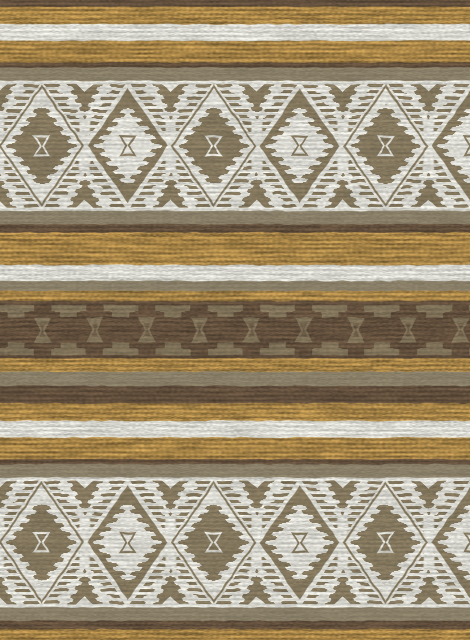
This pattern is drawn by a Shadertoy shader. Its source:

```glsl
const float CLOTH_HEIGHT = 768.0;   // cloth units along the canvas height
const float REPEAT = 476.0;         // height of one stripe sequence
const float TAU = 6.2831853;

// Yarns: colour and roughness
const int DARK = 0, GOLD = 1, WHITE = 2, KHAKI = 3;
const vec4 YARN[4] = vec4[4](
    vec4(0.39, 0.315, 0.24, 0.75), vec4(0.67, 0.53, 0.285, 1.0),
    vec4(0.86, 0.86, 0.83, 0.5), vec4(0.54, 0.50, 0.41, 0.25));

// Stripe sequence: where each stripe starts and its yarn
const int STRIPES = 17;
const float START[STRIPES] = float[STRIPES](-8.0, 0.0, 21.0, 42.0, 62.0, 88.0, 94.0, 110.0,
    266.0, 282.0, 292.0, 331.0, 350.0, 362.0, 374.0, 443.0, 459.0);
const int KIND[STRIPES] = int[STRIPES](KHAKI, DARK, GOLD, WHITE, GOLD, DARK, KHAKI, WHITE,
    KHAKI, DARK, GOLD, WHITE, KHAKI, GOLD, DARK, GOLD, KHAKI);

float hash(vec2 p) {
    vec3 q = fract(vec3(p.xyx) * 0.1031);
    q += dot(q, q.yzx + 33.33);
    return fract((q.x + q.y) * q.z);
}

float noise(vec2 p) {
    vec2 i = floor(p), f = fract(p);
    f = f * f * (3.0 - 2.0 * f);
    return mix(mix(hash(i), hash(i + vec2(1, 0)), f.x),
               mix(hash(i + vec2(0, 1)), hash(i + vec2(1, 1)), f.x), f.y);
}

float cover(float d, float aa) { return 1.0 - smoothstep(-aa, aa, d); }

// Rounded square wave for woven teeth
float teeth(float y, float row) { return clamp(1.8 * cos(TAU * y / row), -1.0, 1.0); }

float serratedDiamond(vec2 p, vec2 r, float tooth) {
    float width = r.x * (1.0 - abs(p.y) / r.y) + tooth * teeth(p.y, 10.5);
    return max(abs(p.x) - width, abs(p.y) - r.y);
}

float hourglass(vec2 p, vec2 r, float neck) {
    p = abs(p);
    return max(p.x - mix(neck, r.x, p.y / r.y), p.y - r.y);
}

// Wide band: alternating outlined and solid diamonds
float diamondBand(vec2 p, float aa) {
    const vec2 HALF_CELL = vec2(51.6, 74.0);
    float id = floor(p.x / (2.0 * HALF_CELL.x) + 0.5);
    p.x -= id * 2.0 * HALF_CELL.x;
    vec2 a = abs(p);
    float edge = (a.x / HALF_CELL.x + a.y / HALF_CELL.y - 1.0) * 42.3;
    float glass = cover(abs(hourglass(p, vec2(10.0, 12.0), 2.5) + 1.0) - 1.3, aa);
    float ink;
    if (mod(id, 2.0) < 0.5) {
        ink = cover(serratedDiamond(p, vec2(39.0, 50.0), 3.5), aa) * (1.0 - glass);
        ink = max(ink, cover(abs(edge + 1.5) - 1.2, aa));
    } else {
        ink = cover(edge + 3.0, aa) * (1.0 - cover(serratedDiamond(p, vec2(37.0, 47.0), 4.5), aa));
        ink = max(ink, glass);
    }
    // Dashes and notched arrows fill the triangles between diamonds
    vec2 c = HALF_CELL - a;
    float reach = 12.0 + 3.0 * teeth(c.y, 15.0);
    float dash = max(abs(edge - 2.0 - 0.5 * reach) - 0.5 * reach, -2.2 * teeth(c.y - 2.0, 7.5));
    float arrow = max(c.x - 19.0 * (1.0 - c.y / 38.0) - 2.5 * teeth(c.y, 10.0), 9.0 - 0.9 * c.x - c.y);
    float fill = max(cover(dash, aa) * smoothstep(5.0, 8.0, c.x), cover(arrow, aa));
    ink = max(ink, fill * cover(2.0 - edge, aa));
    return ink * cover(a.y - HALF_CELL.y, aa);
}

// Narrow band: small hourglasses between stepped feet
float hourglassBand(vec2 p, float aa) {
    const float PITCH = 62.7;
    float x = p.x - PITCH * floor(p.x / PITCH + 0.5);
    float glass = hourglass(vec2(x, p.y), vec2(10.5, 15.0), 3.0);
    float core = hourglass(vec2(x, p.y), vec2(4.0, 8.0), 0.5);
    vec2 f = vec2(0.5 * PITCH - abs(x), abs(p.y));
    float width = mix(10.0, 21.0, smoothstep(21.0, 23.0, f.y));
    float foot = max(f.x - width, abs(f.y - 22.5) - 7.5);
    return max(cover(glass, aa) * (1.0 - 0.6 * cover(core, aa)), cover(foot, aa));
}

// Ribbed weft with streaks, beads and loose fibres
vec3 weave(vec4 yarn, vec2 p) {
    float lift = 1.2 * noise(p * vec2(0.03, 0.02));
    float row = (p.y + lift) / 5.2;
    float rib = 0.5 + 0.5 * cos(TAU * row);
    float bead = 0.5 + 0.5 * cos(TAU * (p.x / 6.5 + hash(vec2(floor(row + 0.5), 3.0))));
    float streak = noise(p * vec2(0.035, 0.42));
    float fibre = noise(p * vec2(0.28, 0.85) + 40.0);
    float shade = 1.0 + yarn.w * (0.22 * (rib - 0.6) + 0.05 * (bead - 0.5) + 0.28 * (streak - 0.55));
    shade += (0.07 + 0.16 * yarn.w) * (fibre - 0.5);
    return yarn.rgb * shade;
}

void mainImage(out vec4 fragColor, in vec2 fragCoord) {
    float unit = CLOTH_HEIGHT / iResolution.y;
    float aa = 0.75 * unit;
    vec2 p = vec2(fragCoord.x, iResolution.y - fragCoord.y) * unit;

    // Slightly uneven stripe edges
    vec2 q = p + 1.6 * (vec2(noise(p * 0.13), noise(p * vec2(0.09, 0.05) + 17.0)) - 0.5);
    q.y = mod(q.y + 21.0, REPEAT) - 8.0;

    vec4 yarn = YARN[KIND[0]];
    for (int i = 1; i < STRIPES; i++)
        yarn = mix(yarn, YARN[KIND[i]], smoothstep(START[i] - aa, START[i] + aa, q.y));

    float ink = diamondBand(q - vec2(50.0, 188.0), aa);
    ink = max(ink, 0.85 * hourglassBand(q - vec2(51.0, 409.0), aa));
    yarn = mix(yarn, YARN[KHAKI] * vec4(0.96, 0.94, 0.9, 1.6), ink);

    fragColor = vec4(clamp(weave(yarn, p), 0.0, 1.0), 1.0);
}
```
